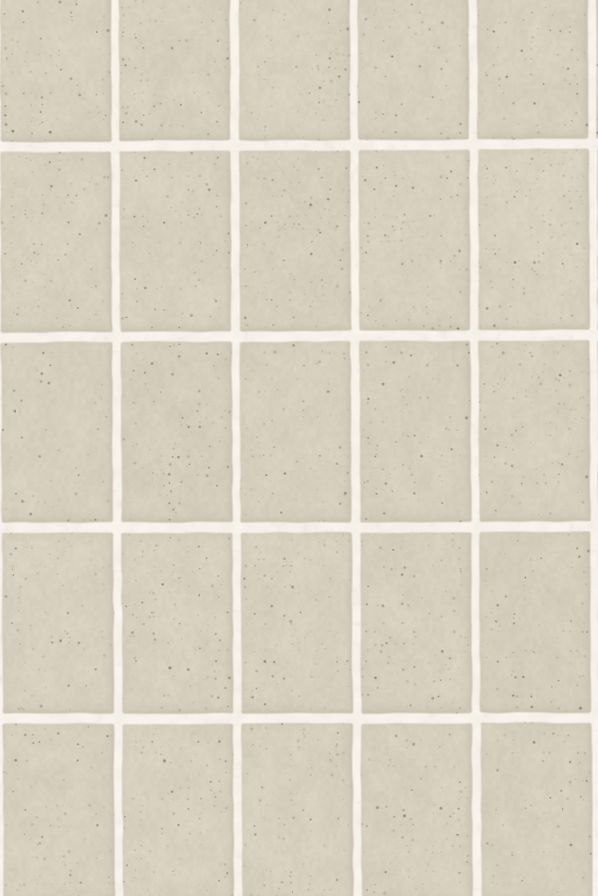
A Shadertoy shader for this texture:

```glsl
#define PITCH vec2(0.1995, 0.319)
#define ORIGIN vec2(0.199, 0.297)
#define HALF_GAP vec2(0.0070, 0.0086)
#define CORNER 0.004
#define WOBBLE 0.0022
#define SPECK_CELL 0.0155
#define SPECK_CHANCE 0.26
#define GROUT vec3(0.965, 0.945, 0.915)
#define CLAY vec3(0.842, 0.812, 0.743)
#define RIM vec3(0.775, 0.742, 0.675)
#define SPECK vec3(0.52, 0.48, 0.41)

float hash(vec2 p) {
    vec3 q = fract(vec3(p.xyx) * 0.1031);
    q += dot(q, q.yzx + 33.33);
    return fract((q.x + q.y) * q.z);
}

float noise(vec2 p) {
    vec2 i = floor(p), f = fract(p);
    f = f * f * (3.0 - 2.0 * f);
    return mix(mix(hash(i), hash(i + vec2(1, 0)), f.x),
               mix(hash(i + vec2(0, 1)), hash(i + vec2(1, 1)), f.x), f.y);
}

float roundBox(vec2 p, vec2 halfSize, float radius) {
    vec2 q = abs(p) - halfSize + radius;
    return length(max(q, 0.0)) + min(max(q.x, q.y), 0.0) - radius;
}

// One jittered speck per cell, denser where the clump noise is high
float specks(vec2 p, float cell, float chance, float pixel) {
    vec2 id = floor(p / cell) + 50.0;
    vec2 centre = 0.25 + 0.5 * vec2(hash(id + 7.1), hash(id + 19.7));
    float radius = mix(0.0011, 0.0025, pow(hash(id + 31.3), 2.0));
    float present = step(hash(id), chance * noise(p * 14.0 + 60.0));
    vec2 offset = (fract(p / cell) - centre) * cell;
    float soft = max(pixel, 0.0012);
    float dot_ = 1.0 - smoothstep(radius - soft, radius + soft, length(offset));
    return present * dot_ * mix(0.35, 1.0, hash(id + 43.9));
}

void mainImage(out vec4 fragColor, in vec2 fragCoord) {
    vec2 uv = fragCoord / iResolution.xy;
    vec2 p = uv * vec2(1.0, 1.5);
    float pixel = 1.0 / iResolution.x;

    // Slightly skewed grid with uneven joints
    vec2 skew = vec2(0.007 * uv.y, -0.006 * uv.x * uv.y);
    vec2 wobble = vec2(noise(p * 34.0 + 5.0), noise(p * 30.0 + 90.0)) - 0.5;
    vec2 grid = (p - ORIGIN + skew + WOBBLE * wobble) / PITCH;
    vec2 id = floor(grid) + 20.0;
    vec2 local = (fract(grid) - 0.5) * PITCH;
    vec2 halfTile = PITCH * 0.5 - HALF_GAP;
    local += 0.0012 * (vec2(hash(id + 3.0), hash(id + 8.0)) - 0.5);
    float d = roundBox(local, halfTile, CORNER);

    // Fired clay: tone per tile, broad mottling and fine grain
    float tone = 0.014 * (hash(id) - 0.5);
    tone += 0.022 * (noise(p * vec2(38.0, 26.0)) - 0.5);
    tone += 0.022 * (noise(p * vec2(150.0, 110.0)) - 0.5);
    tone += 0.016 * (noise(p * 300.0) - 0.5);
    vec3 tile = CLAY + tone * vec3(1.0, 1.0, 1.08);

    // Rounded rims: dark on the right and bottom, faint elsewhere
    float right = exp(-max(halfTile.x - local.x, 0.0) / 0.006);
    float bottom = exp(-max(halfTile.y + local.y, 0.0) / 0.008);
    float rim = 0.65 * max(right, bottom) + 0.3 * exp(min(d, 0.0) / 0.005);
    tile = mix(tile, RIM, min(rim, 1.0));

    // Mineral specks, coarse and fine
    float speck = specks(p, SPECK_CELL, SPECK_CHANCE, pixel);
    float fleck = specks(p + 3.37, SPECK_CELL * 0.7, SPECK_CHANCE, pixel);
    tile = mix(tile, SPECK, max(0.85 * speck, 0.32 * fleck));

    // Grout with faint stains
    vec3 grout = GROUT + 0.025 * (noise(p * 55.0 + 30.0) - 0.5);
    grout -= 0.02 * smoothstep(0.7, 1.0, noise(p * 90.0));
    float soft = max(pixel, 0.0026);
    vec3 colour = mix(tile, grout, smoothstep(-soft, soft, d));

    fragColor = vec4(colour, 1.0);
}
```
